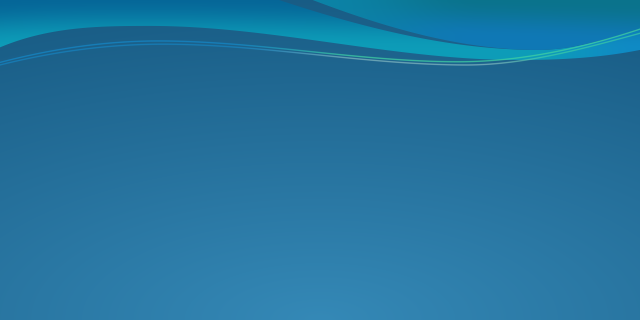
Write a Shadertoy shader that draws this background.

```glsl
#define GLOW_COLOR vec3(0.205, 0.535, 0.715)
#define DEEP_COLOR vec3(0.095, 0.360, 0.520)
#define RIBBON_TOP vec3(0.020, 0.400, 0.595)
#define RIBBON_EDGE vec3(0.050, 0.610, 0.720)
#define RIBBON_END vec3(0.060, 0.540, 0.770)
#define PANEL_TEAL vec3(0.040, 0.450, 0.550)
#define PANEL_BLUE vec3(0.060, 0.470, 0.710)
#define LINE_BLUE vec3(0.080, 0.530, 0.780)
#define LINE_GREEN vec3(0.250, 0.820, 0.640)
#define LINE_PALE vec3(0.560, 0.760, 0.780)
#define LINE_HALF_WIDTH 0.0012
#define GLOW_SQUASH 0.42

// Cubic between points a and b with end slopes, extended by straight lines
float hermite(float x, vec2 a, vec2 b, vec2 slopes) {
    float span = b.x - a.x;
    float t = clamp((x - a.x) / span, 0.0, 1.0);
    float s = 1.0 - t;
    float y = mix(a.y, b.y, t * t * (3.0 - 2.0 * t));
    y += span * t * s * (slopes.x * s - slopes.y * t);
    return y + slopes.x * min(x - a.x, 0.0) + slopes.y * max(x - b.x, 0.0);
}

// Wave across the canvas, as depth below the top, through a crest and a trough
float wave(float x, vec2 crest, vec2 trough, vec2 endDepths, vec2 endSlopes) {
    if (x < crest.x) return hermite(x, vec2(0.0, endDepths.x), crest, vec2(endSlopes.x, 0.0));
    if (x < trough.x) return hermite(x, crest, trough, vec2(0.0));
    return hermite(x, trough, vec2(2.0, endDepths.y), vec2(0.0, endSlopes.y));
}

// Coverage of the region above an edge
float above(float depth, float edge, float pixel) {
    return clamp((edge - depth) / pixel + 0.5, 0.0, 1.0);
}

float stroke(float depth, float edge, float pixel) {
    return 1.0 - smoothstep(0.0, pixel + LINE_HALF_WIDTH, abs(depth - edge));
}

void mainImage(out vec4 fragColor, in vec2 fragCoord) {
    vec2 uv = fragCoord / iResolution.xy;
    float pixel = 1.0 / iResolution.y;
    float x = 2.0 * uv.x;
    float depth = 1.0 - uv.y;

    // Backdrop lit from the bottom centre
    float radius = length(vec2((x - 1.0) * GLOW_SQUASH, uv.y));
    vec3 backdrop = mix(GLOW_COLOR, DEEP_COLOR, min(radius, 1.0));
    vec3 color = backdrop;

    // Ribbon along the top, brighter towards its lower edge
    float ribbonEdge = wave(x, vec2(0.47, 0.081), vec2(1.615, 0.1875),
                            vec2(0.148, 0.156), vec2(-0.42, -0.20));
    vec3 edgeColor = mix(RIBBON_EDGE, RIBBON_END, smoothstep(1.65, 2.0, x));
    float rise = smoothstep(0.0, 0.15, depth + 0.15 * (0.15 - ribbonEdge));
    vec3 ribbon = mix(RIBBON_TOP, edgeColor, rise);
    color = mix(color, ribbon, above(depth, ribbonEdge, pixel));

    // Dark sliver and the panel to its right share a lowest point
    vec2 meeting = vec2(1.68, 0.156);
    float sliverEdge = hermite(x, vec2(0.872, 0.0), meeting, vec2(0.33, 0.0));
    float panelEdge = hermite(x, vec2(0.977, 0.0), meeting, vec2(0.38, 0.0));
    if (x > meeting.x) {
        panelEdge = hermite(x, meeting, vec2(2.0, 0.091), vec2(0.0, -0.30));
        sliverEdge = panelEdge;
    }
    color = mix(color, backdrop, above(depth, sliverEdge, pixel));
    float blueness = smoothstep(0.0, 0.12, depth + 0.03 * (1.6 - x));
    vec3 panel = mix(PANEL_TEAL, PANEL_BLUE, blueness);
    panel = mix(vec3(0.045, 0.510, 0.650), panel, smoothstep(1.0, 1.5, x));
    color = mix(color, panel, above(depth, panelEdge, pixel));

    // Two fine lines turning from blue to green
    float upperLine = wave(x, vec2(0.495, 0.128), vec2(1.432, 0.193),
                           vec2(0.195, 0.091), vec2(-0.26, -0.33));
    float lowerLine = wave(x, vec2(0.508, 0.138), vec2(1.458, 0.203),
                           vec2(0.203, 0.104), vec2(-0.25, -0.27));
    float turn = smoothstep(0.7, 1.15, x);
    vec3 paleTint = mix(LINE_PALE, LINE_GREEN, smoothstep(1.5, 1.75, x));
    color = mix(color, mix(LINE_BLUE, paleTint, turn), 0.65 * stroke(depth, lowerLine, pixel));
    color = mix(color, mix(LINE_BLUE, LINE_GREEN, turn), 0.75 * stroke(depth, upperLine, pixel));

    fragColor = vec4(color, 1.0);
}
```
